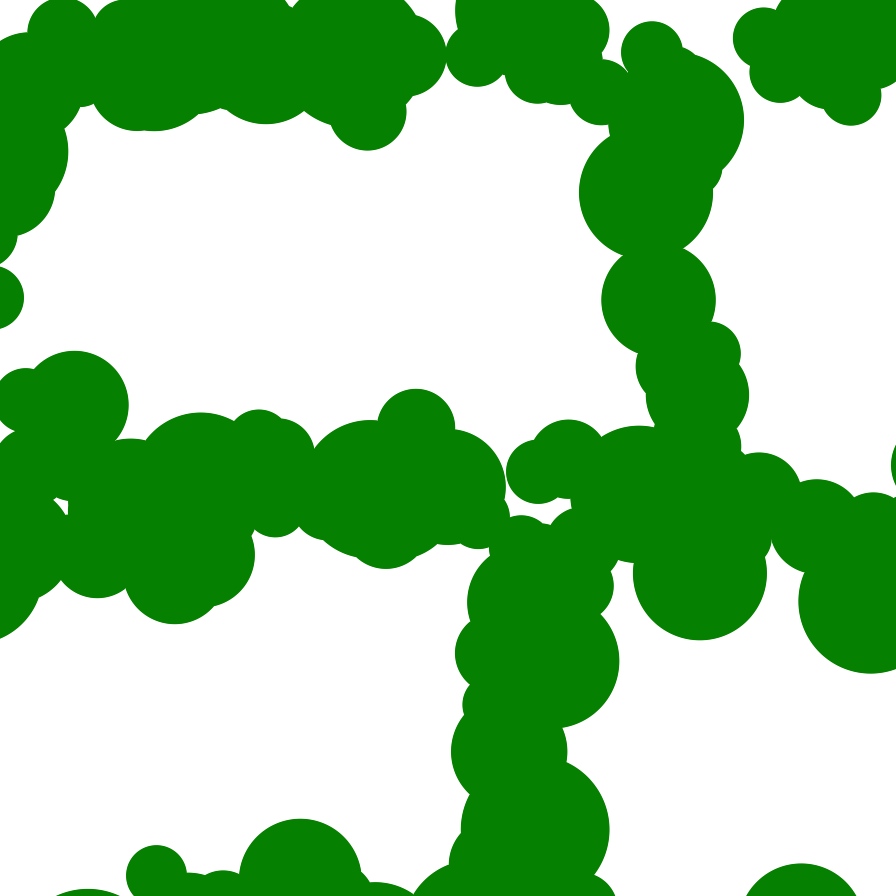
Give the GLSL for this pattern, as a WebGL 1 fragment shader.

```glsl
precision highp float;

uniform vec2 u_resolution;

#define GREEN vec3(0.02, 0.50, 0.0)
#define WHITE vec3(1.0)
#define CELL 0.055            // spacing of the disc grid
#define RADIUS_MIN 0.034
#define RADIUS_MAX 0.085
#define STRAND_HALF 0.045     // half width of the zone that holds disc centres
#define BAND_STEP 0.5         // distance between horizontal strands
#define BRANCH_STEP 0.37      // distance between vertical strands
#define LATTICE_ORIGIN vec2(0.22, 0.44)
#define CUT_MEAN 0.16         // mean half length of the gap in a branch
#define CUT_SWING 0.16

vec3 hash3(vec2 cell) {
    vec3 q = vec3(dot(cell, vec2(127.1, 311.7)),
                  dot(cell, vec2(269.5, 183.3)),
                  dot(cell, vec2(419.2, 371.9)));
    return fract(sin(q) * 43758.5453);
}

// Bend the straight lattice with layered sines.
vec2 bend(vec2 p) {
    return p + vec2(0.030 * sin(9.0 * p.y + 1.0) + 0.012 * sin(19.0 * p.y + 4.0 * p.x),
                    0.030 * sin(7.0 * p.x + 2.0) + 0.012 * sin(16.0 * p.x + 3.0 * p.y));
}

// Distance to a brick-like lattice of strands with interrupted branches.
float strandDistance(vec2 p) {
    vec2 q = bend(p) - LATTICE_ORIGIN;
    float level = q.y / BAND_STEP;
    float row = floor(level);
    float t = level - row;
    float band = BAND_STEP * min(t, 1.0 - t);

    float across = q.x / BRANCH_STEP + 0.5 * (row + 1.0);
    float column = floor(across + 0.5);
    float branch = BRANCH_STEP * abs(across - column);

    float cut = CUT_MEAN + CUT_SWING * sin(2.4 * column - 3.4 * row - 0.8);
    float missing = BAND_STEP * max(cut - abs(t - 0.45), 0.0);
    return min(band, length(vec2(branch, missing)) + step(0.0001, missing));
}

// Signed distance to the union of scattered discs along the strands.
float discUnion(vec2 p) {
    vec2 home = floor(p / CELL);
    float d = 1.0;
    for (int j = -2; j <= 2; j++) {
        for (int i = -2; i <= 2; i++) {
            vec2 cell = home + vec2(float(i), float(j));
            vec3 h = hash3(cell);
            vec2 centre = (cell + h.xy) * CELL;
            if (strandDistance(centre) < STRAND_HALF) {
                float radius = mix(RADIUS_MIN, RADIUS_MAX, h.z * h.z);
                d = min(d, length(p - centre) - radius);
            }
        }
    }
    return d;
}

void main() {
    float scale = min(u_resolution.x, u_resolution.y);
    vec2 p = gl_FragCoord.xy / scale;
    float edge = 0.6 / scale;
    float cover = 1.0 - smoothstep(-edge, edge, discUnion(p));
    gl_FragColor = vec4(mix(WHITE, GREEN, cover), 1.0);
}
```
